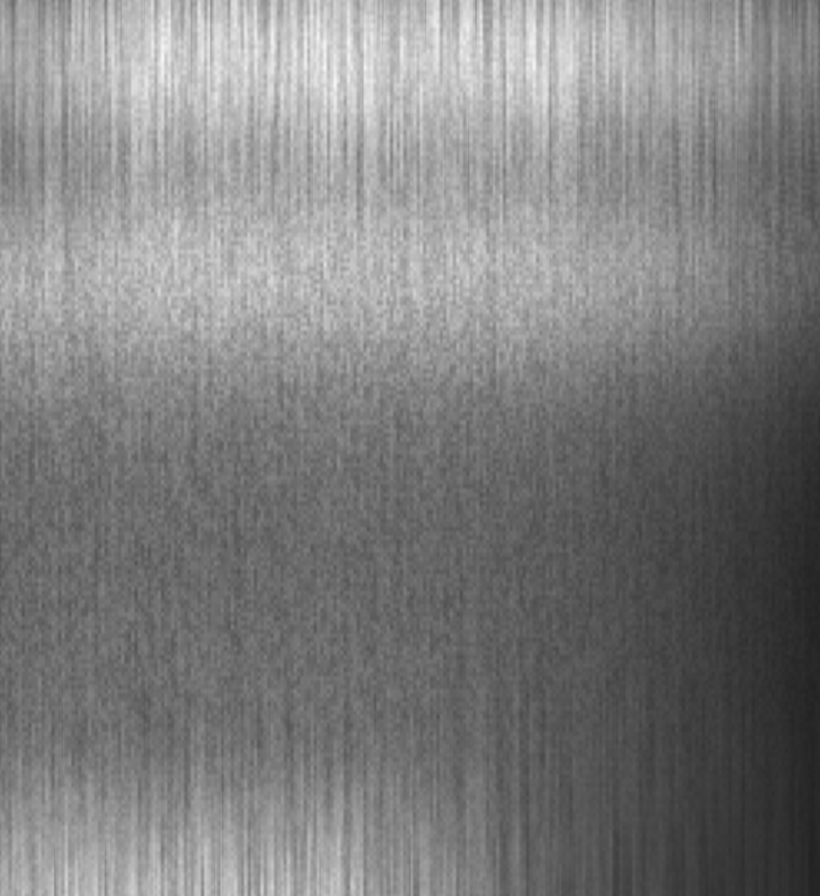
This texture is drawn by a Shadertoy shader. Its source:

```glsl
// Brushed steel: soft horizontal reflections fading into shade on the right,
// scored by fine vertical streaks that are long and crisp near the top and
// bottom and break up into short, soft grain in the middle.

#define BASE_GREY      0.435
#define TOP_GLOW       0.37
#define BAND_GLOW      0.28
#define FOOT_GLOW      0.25
#define LEFT_SHADE     0.22
#define STREAK_DENSITY 270.0
#define STREAK_DEPTH   0.28
#define SCRATCH_DEPTH  0.13
#define GRAIN_DEPTH    0.22

float hash(vec2 p) {
    return fract(sin(dot(p, vec2(127.1, 311.7))) * 43758.5453);
}

// Smooth value noise, 0 to 1
float noise(vec2 p) {
    vec2 cell = floor(p);
    vec2 f = fract(p);
    f = f * f * (3.0 - 2.0 * f);
    float low = mix(hash(cell), hash(cell + vec2(1.0, 0.0)), f.x);
    float high = mix(hash(cell + vec2(0.0, 1.0)), hash(cell + vec2(1.0, 1.0)), f.x);
    return mix(low, high, f.y);
}

float bell(float x, float center, float width) {
    float d = (x - center) / width;
    return exp(-d * d);
}

// Large-scale reflection; depth runs from 0 at the top to 1 at the bottom
float reflection(float x, float depth) {
    float light = BASE_GREY;
    light += TOP_GLOW * bell(depth, 0.06, 0.115);
    light += BAND_GLOW * bell(depth, 0.30, depth < 0.30 ? 0.115 : 0.125);
    light += FOOT_GLOW * smoothstep(0.80, 1.02, depth) * (1.0 - smoothstep(0.35, 0.78, x));
    light -= 0.02 * bell(depth, 0.64, 0.12);

    // Shade gathers toward the right, earlier and deeper lower down
    float toRight = clamp((x - 0.38) / 0.62, 0.0, 1.0);
    light *= 1.0 - mix(0.42, 0.66, smoothstep(0.0, 0.8, depth)) * pow(toRight, mix(2.8, 1.4, depth));

    // Slight shade in the upper left
    float leftEdge = 1.0 - smoothstep(0.0, 0.22, x);
    return light * (1.0 - LEFT_SHADE * leftEdge * (1.0 - smoothstep(0.1, 0.45, depth)));
}

// Vertical brush lines of mixed length, with a few thin dark scratches
float streaks(vec2 p) {
    float fine = noise(p * vec2(STREAK_DENSITY, 6.0)) - 0.5;
    float brief = noise(p * vec2(STREAK_DENSITY * 0.9, 18.0) + 71.0) - 0.5;
    float broad = noise(p * vec2(STREAK_DENSITY * 0.45, 4.0) + 37.0) - 0.5;
    float scratch = smoothstep(0.78, 1.0, noise(p * vec2(STREAK_DENSITY * 0.85, 5.0) + 91.0));
    return STREAK_DEPTH * (fine + 0.5 * brief + 0.4 * broad) - SCRATCH_DEPTH * (scratch - 0.06);
}

// Short grain, slightly stretched along the brushing direction
float grain(vec2 p) {
    float dashes = noise(p * vec2(STREAK_DENSITY, 80.0) + 13.0) - 0.5;
    float specks = noise(p * vec2(STREAK_DENSITY, 210.0) + 59.0) - 0.5;
    return GRAIN_DEPTH * (0.75 * dashes + specks);
}

void mainImage(out vec4 fragColor, in vec2 fragCoord) {
    vec2 uv = fragCoord / iResolution.xy;
    vec2 p = fragCoord / iResolution.y;
    float depth = 1.0 - uv.y;

    // Streaks rule the top and bottom, grain rules the middle
    float edge = max(1.0 - smoothstep(0.0, 0.42, depth), smoothstep(0.68, 1.0, depth));
    float relief = streaks(p) * mix(0.32, 1.0, edge) + grain(p) * mix(1.0, 0.45, edge);

    // Shaded metal shows less relief
    relief *= 1.0 - 0.3 * smoothstep(0.5, 1.0, uv.x) * smoothstep(0.2, 0.5, depth);

    float grey = reflection(uv.x, depth) * (1.0 + relief);
    fragColor = vec4(vec3(clamp(grey, 0.0, 1.0)), 1.0);
}
```
